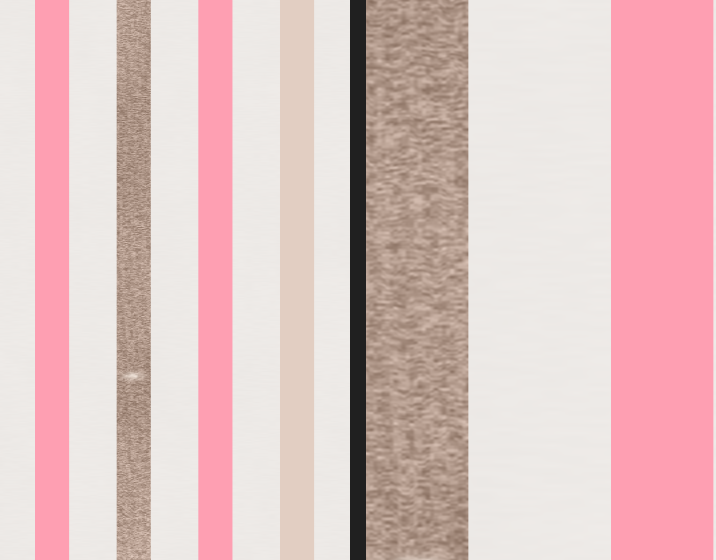
Left, the full canvas; right, a detail of the centre.
Write a Shadertoy shader that draws this pattern.

```glsl
// Vertical stripes on pale paper: pink, brushed metallic foil, pink, beige.
// Stripes come from one repeated box profile; layered value noise gives the
// foil its grain, soft mottling and one worn patch, and the paper its tooth.

const float PITCH = 0.23333;       // distance between stripe starts, canvas width = 1
const float FIRST_EDGE = 0.1;
const float STRIPE_WIDTH = 0.0975;

const vec3 PAPER = vec3(0.929, 0.916, 0.904);
const vec3 PINK = vec3(0.995, 0.622, 0.700);
const vec3 BEIGE = vec3(0.886, 0.808, 0.760);
const vec3 FOIL_DARK = vec3(0.51, 0.41, 0.35);
const vec3 FOIL_LIGHT = vec3(0.87, 0.78, 0.73);
const vec3 FOIL_WORN = vec3(0.93, 0.88, 0.84);

float hash(vec2 p) {
    return fract(sin(dot(p, vec2(127.1, 311.7))) * 43758.5453);
}

float valueNoise(vec2 p) {
    vec2 cell = floor(p);
    vec2 f = fract(p);
    f = f * f * (3.0 - 2.0 * f);
    float low = mix(hash(cell), hash(cell + vec2(1.0, 0.0)), f.x);
    float high = mix(hash(cell + vec2(0.0, 1.0)), hash(cell + vec2(1.0)), f.x);
    return mix(low, high, f.y);
}

// Antialiased coverage of a band of the given width starting at zero.
float band(float x, float width, float pixel) {
    return clamp((0.5 * width - abs(x - 0.5 * width)) / pixel + 0.5, 0.0, 1.0);
}

// Paper with a faint, horizontally drawn fibre.
vec3 paperColor(vec2 p) {
    float fibre = valueNoise(p * vec2(45.0, 260.0)) - 0.5;
    float mottling = valueNoise(p * 9.0) - 0.5;
    return PAPER + 0.010 * fibre + 0.006 * mottling;
}

// Bright smear where the foil has rubbed off, broken up by noise.
float wornPatch(vec2 p, vec2 center, vec2 radius) {
    vec2 d = (p - center) / radius;
    float ragged = 0.5 + 0.9 * valueNoise(p * vec2(90.0, 200.0));
    return clamp(exp(-dot(d, d) * 1.6) * ragged, 0.0, 1.0);
}

// Metallic foil: short horizontal flecks over broad light and dark areas.
vec3 foilColor(vec2 p) {
    vec2 bent = p + vec2(0.0, 0.004 * valueNoise(p * vec2(70.0, 35.0)));
    float flecks = valueNoise(bent * vec2(130.0, 310.0)) - 0.5;
    float grit = valueNoise(bent * vec2(260.0, 400.0) + 17.0) - 0.5;
    float clouds = valueNoise(p * vec2(9.0, 7.0) + 5.0) - 0.5;
    float endGlow = smoothstep(0.30, 0.0, p.y);
    float tone = 0.50 + 0.50 * flecks + 0.38 * grit + 0.16 * clouds + 0.08 * endGlow;
    vec3 color = mix(FOIL_DARK, FOIL_LIGHT, clamp(tone, 0.0, 1.0));
    float wear = wornPatch(p, vec2(0.377, 0.525), vec2(0.036, 0.013));
    return mix(color, FOIL_WORN, wear);
}

// Order of the four stripes: pink, foil, pink, beige.
vec3 stripeColor(float index, vec2 p) {
    float slot = mod(index, 4.0);
    if (mod(slot, 2.0) < 0.5) return PINK;
    return slot < 2.0 ? foilColor(p) : BEIGE;
}

void mainImage(out vec4 fragColor, in vec2 fragCoord) {
    vec2 p = fragCoord / iResolution.x;
    float pixel = 1.0 / iResolution.x;

    // Shift by half a gap so both stripe edges lie inside one repeat.
    float halfGap = 0.5 * (PITCH - STRIPE_WIDTH);
    float x = p.x - FIRST_EDGE + halfGap;
    float index = floor(x / PITCH);
    float local = x - index * PITCH - halfGap;

    float coverage = band(local, STRIPE_WIDTH, pixel);
    vec3 color = mix(paperColor(p), stripeColor(index, p), coverage);
    fragColor = vec4(color, 1.0);
}
```
